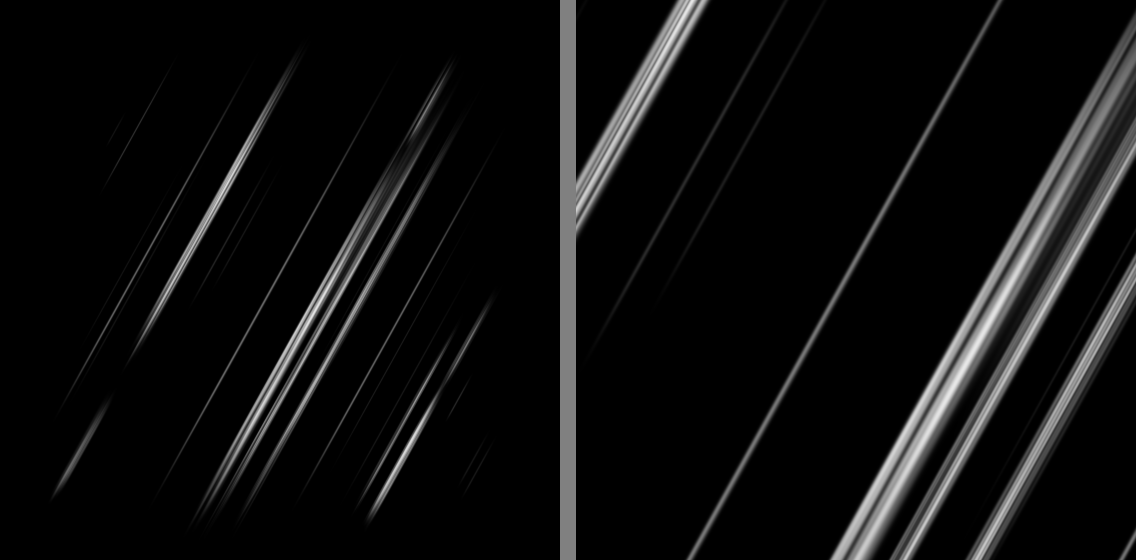
Left, the full canvas; right, a detail of the centre.
Give the GLSL for this background, as a Shadertoy shader.

```glsl
// Slanted streaks of grey light on black, like brushed glints on dark metal.
// Each bundle is a loop of soft Gaussian strands with ragged, fading ends;
// hashed hairline threads fill the space between, cut to an inner frame.

const float SLANT = 1.0636;          // streak direction in radians
const int STRANDS = 7;               // strands in each bundle
const int LONG_THREADS = 3;
const int SHORT_THREADS = 15;
const float BUNDLE_GAIN = 1.5;
const float LONG_GAIN = 0.60;
const float SHORT_GAIN = 0.24;
const float THREAD_WIDTH = 0.0010;
const float RAGGED = 0.12;           // spread of strand ends, share of length
const float GRAIN = 0.5;             // contrast of the fine striation
const float SOFT_PIXELS = 0.6;       // smoothing radius in pixels
const vec2 FRAME = vec2(0.41, 0.42); // half size of the lit area

// Bundles: position across, half width, start and end along the slant
const int BUNDLES = 10;
const vec4 SHAPE[BUNDLES] = vec4[BUNDLES](
    vec4(-0.166, 0.0075, -0.27, 0.40),
    vec4(-0.164, 0.0065, -0.54, -0.31),
    vec4( 0.077, 0.0105, -0.47, 0.35),
    vec4( 0.080, 0.0080,  0.31, 0.51),
    vec4( 0.098, 0.0130, -0.08, 0.48),
    vec4( 0.104, 0.0050, -0.46, 0.42),
    vec4( 0.144, 0.0060, -0.42, 0.46),
    vec4( 0.346, 0.0065, -0.31, -0.01),
    vec4( 0.347, 0.0050, -0.04, 0.18),
    vec4( 0.316, 0.0035, -0.30, 0.10));
const float GAIN[BUNDLES] = float[BUNDLES](
    1.0, 0.30, 1.0, 0.38, 0.22, 0.75, 0.75, 0.85, 0.25, 0.50);

vec3 hash3(float n) {
    return fract(sin(n * vec3(12.9898, 78.233, 39.425) + 1.7) * 43758.5);
}

vec2 gradientAt(vec2 cell) {
    float a = 6.28318 * fract(sin(dot(cell, vec2(127.1, 311.7))) * 43758.5);
    return vec2(cos(a), sin(a));
}

float gradientNoise(vec2 p) {
    vec2 i = floor(p), f = fract(p);
    vec2 u = f * f * f * (f * (f * 6.0 - 15.0) + 10.0);
    vec2 e = vec2(0.0, 1.0);
    return mix(
        mix(dot(gradientAt(i), f),
            dot(gradientAt(i + e.yx), f - e.yx), u.x),
        mix(dot(gradientAt(i + e.xy), f - e.xy),
            dot(gradientAt(i + e.yy), f - e.yy), u.x), u.y);
}

// Soft line: quick rise at the lower end, long taper at the upper end
float strand(vec2 q, float across, float width, vec2 span, float pixel) {
    float u = (q.x - span.x) / (span.y - span.x);
    float fade = smoothstep(0.0, 0.3, u) * (1.0 - smoothstep(0.5, 1.0, u));
    float soft = length(vec2(width, SOFT_PIXELS * pixel));
    float d = (q.y - across) / soft;
    return fade * exp(-d * d) * width / soft;
}

float bundle(vec2 q, int id, float pixel) {
    vec4 b = SHAPE[id];
    if (abs(q.y - b.x) > 2.0 * b.y + 4.0 * pixel) return 0.0;
    float sum = 0.0;
    for (int k = 0; k < STRANDS; k++) {
        float seed = float(id * STRANDS + k) + 3.0;
        vec3 h = hash3(seed), g = hash3(seed + 91.0);
        float offset = 2.0 * (float(k) + h.x) / float(STRANDS) - 1.0;
        vec2 span = b.zw + (g.xy - 0.5) * RAGGED * (b.w - b.z);
        float width = b.y * mix(0.10, 0.30, h.y);
        float shine = mix(0.3, 1.1, h.z) * (1.0 - 0.5 * abs(offset));
        shine *= 1.0 + 0.9 * gradientNoise(vec2(q.x * 6.0, seed * 1.37));
        sum += shine * strand(q, b.x + offset * b.y, width, span, pixel);
    }
    return sum * GAIN[id];
}

// Range along the slant that stays inside the frame at a given position
vec2 frameSpan(float across, vec2 dir) {
    vec2 shift = vec2(dir.y, -dir.x) * across;
    vec2 low = (-FRAME - shift) / dir, high = (FRAME - shift) / dir;
    return vec2(max(low.x, low.y), min(high.x, high.y));
}

void mainImage(out vec4 fragColor, in vec2 fragCoord) {
    float pixel = 1.0 / min(iResolution.x, iResolution.y);
    vec2 p = (fragCoord - 0.5 * iResolution.xy) * pixel;
    vec2 dir = vec2(cos(SLANT), sin(SLANT));
    vec2 q = vec2(dot(p, dir), dot(p, vec2(dir.y, -dir.x)));

    // Bundles with fine striation
    float light = 0.0;
    for (int i = 0; i < BUNDLES; i++) light += bundle(q, i, pixel);
    light *= BUNDLE_GAIN * (1.0 + GRAIN * gradientNoise(q * vec2(5.0, 300.0)));

    // Long evenly spaced threads
    for (int i = 0; i < LONG_THREADS; i++) {
        float across = -0.231 + 0.225 * float(i);
        vec2 span = frameSpan(across, dir);
        light += LONG_GAIN * strand(q, across, 1.3 * THREAD_WIDTH, span, pixel);
    }

    // Short scattered threads
    for (int i = 0; i < SHORT_THREADS; i++) {
        vec3 h = hash3(float(i) + 201.0), g = hash3(float(i) + 317.0);
        float across = mix(-0.43, 0.53, (float(i) + h.x) / float(SHORT_THREADS));
        vec2 range = frameSpan(across, dir);
        vec2 span = mix(range.xx, range.yy, vec2(0.5 * h.y, 1.0 - 0.35 * h.z));
        float shine = SHORT_GAIN * mix(0.35, 1.4, g.x * g.x);
        light += shine * strand(q, across, THREAD_WIDTH * mix(0.6, 1.2, g.y), span, pixel);
    }

    fragColor = vec4(vec3(1.0 - exp(-max(light, 0.0))), 1.0);
}
```
